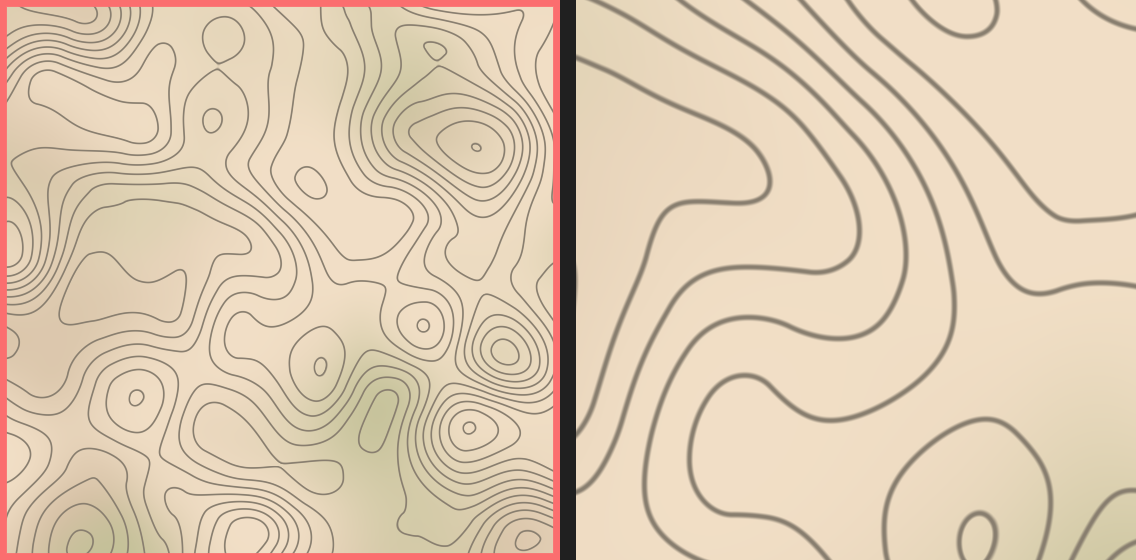
Left: the whole. Right: its middle third, enlarged.
A three.js fragment shader for this pattern:

```glsl
// Topographic map: thin contour lines over softly tinted parchment, in a coral frame.
varying vec2 vUv;

#define RELIEF_SCALE 6.5      // hills across the canvas
#define TINT_SCALE 4.2        // colour patches across the canvas
#define LEVEL_STEP 0.075      // height between contour lines
#define LINE_HALF 0.0015      // half the line width
#define LINE_SOFT 0.0012      // softness of line edges
#define FRAME_WIDTH 0.0122
#define FRAME_SOFT 0.0010
#define WARP 0.05             // bending of the relief
#define SEED vec2(17.3, 41.7)

const vec3 CREAM = vec3(0.945, 0.872, 0.775);
const vec3 TAN   = vec3(0.835, 0.752, 0.645);
const vec3 MOSS  = vec3(0.765, 0.755, 0.595);
const vec3 INK   = vec3(0.535, 0.495, 0.435);
const vec3 CORAL = vec3(0.985, 0.430, 0.435);

float hash(vec2 p) {
  vec3 q = fract(vec3(p.xyx) * 0.1031);
  q += dot(q, q.yzx + 33.33);
  return fract((q.x + q.y) * q.z);
}

float valueNoise(vec2 p) {
  vec2 cell = floor(p);
  vec2 f = fract(p);
  f = f * f * (3.0 - 2.0 * f);
  float low  = mix(hash(cell), hash(cell + vec2(1.0, 0.0)), f.x);
  float high = mix(hash(cell + vec2(0.0, 1.0)), hash(cell + vec2(1.0, 1.0)), f.x);
  return mix(low, high, f.y);
}

vec2 rotate(vec2 p, float angle) {
  float c = cos(angle), s = sin(angle);
  return vec2(c * p.x - s * p.y, s * p.x + c * p.y);
}

// Two rotated noise layers on a gently bent domain
float elevation(vec2 p) {
  vec2 bend = vec2(valueNoise(p * 4.0 + 61.0), valueNoise(p * 4.0 + 93.0)) - 0.5;
  p += WARP * bend;
  float hills = valueNoise(rotate(p, 0.35) * RELIEF_SCALE + SEED);
  float knolls = valueNoise(rotate(p, 1.1) * RELIEF_SCALE * 1.3 + SEED.yx);
  return 0.75 * hills + 0.25 * knolls;
}

// Coverage of the nearest contour, with an even width on any slope
float contour(vec2 p, float h) {
  const float e = 0.001;
  vec2 slope = vec2(elevation(p + vec2(e, 0.0)), elevation(p + vec2(0.0, e))) - h;
  float steepness = max(length(slope) / e, 0.3);
  float gap = abs(fract(h / LEVEL_STEP) - 0.5) * LEVEL_STEP / steepness;
  return 1.0 - smoothstep(LINE_HALF - LINE_SOFT, LINE_HALF + LINE_SOFT, gap);
}

// Parchment: darker in the lowlands, mossy in a few patches
vec3 parchment(vec2 p, float h) {
  float patches = valueNoise(rotate(p, 0.6) * TINT_SCALE + 7.5);
  float shade = 0.45 * (1.0 - h) + 0.55 * patches;
  float moss = valueNoise(rotate(p, 0.9) * TINT_SCALE + 28.4);
  vec3 tint = mix(TAN, MOSS, smoothstep(0.4, 0.85, moss));
  return mix(CREAM, tint, smoothstep(0.22, 0.85, shade));
}

void main() {
  float h = elevation(vUv);
  vec3 color = mix(parchment(vUv, h), INK, contour(vUv, h));

  // Frame
  vec2 inset = min(vUv, 1.0 - vUv);
  float edge = min(inset.x, inset.y);
  float frame = 1.0 - smoothstep(FRAME_WIDTH - FRAME_SOFT, FRAME_WIDTH + FRAME_SOFT, edge);
  gl_FragColor = vec4(mix(color, CORAL, frame), 1.0);
}
```
